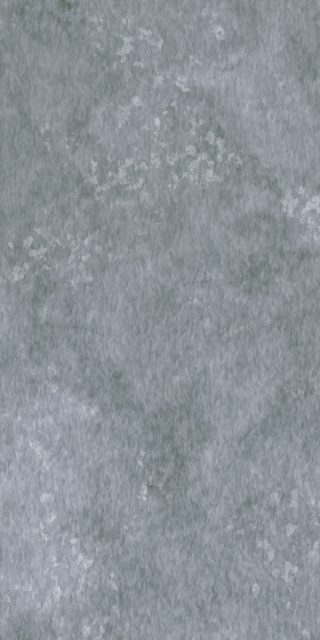
Give the GLSL for this texture, as a WebGL 2 fragment shader.

```glsl
#version 300 es
precision highp float;
// Weathered blue-grey plaster: cloudy tone, fine upright grain, pale flecks,
// greenish stains and thin curved scratches. All noise is blended cellular
// noise, layered over several scales; scratches are arcs placed by a loop.

#define DARK_TINT vec3(0.45, 0.49, 0.50)
#define LIGHT_TINT vec3(0.69, 0.71, 0.73)
#define BASE_TONE 0.548
#define CLOUD_DEPTH 0.095
#define MOTTLE_DEPTH 0.05
#define GRAIN_DEPTH 0.066
#define GRAIN_SCALE vec2(125.0, 42.0)
#define FLECK_DEPTH 0.13
#define STAIN_DEPTH 0.075
#define SCRATCH_DEPTH 0.05
#define SCRATCH_COUNT 22

uniform vec2 u_resolution;
out vec4 fragColor;

vec3 hash3(vec2 c) {
  vec3 q = fract(c.xyx * vec3(0.1031, 0.1030, 0.0973));
  q += dot(q, q.yxz + 33.33);
  return fract((q.xxy + q.yzz) * q.zyx);
}

// Random cell values in -1..1, blended by distance to jittered cell points
float cellBlend(vec2 p) {
  vec2 cell = floor(p), f = fract(p), sum = vec2(0.0);
  for (int y = -1; y <= 1; y++)
    for (int x = -1; x <= 1; x++) {
      vec2 o = vec2(x, y);
      vec3 r = hash3(cell + o);
      vec2 d = o + r.xy - f;
      sum += exp(-6.0 * dot(d, d)) * vec2(r.z * 2.0 - 1.0, 1.0);
    }
  return sum.x / sum.y;
}

// Octaves of cellular noise, turned at each step
float layers(vec2 p) {
  float total = 0.0, gain = 0.5;
  for (int i = 0; i < 5; i++) {
    total += gain * cellBlend(p);
    p = mat2(1.6, 1.2, -1.2, 1.6) * p + 17.3;
    gain *= 0.56;
  }
  return total;
}

// Sum of faint arcs: x = thin scratches, y = broad smears
vec2 scratches(vec2 p) {
  vec2 marks = vec2(0.0);
  for (int i = 0; i < SCRATCH_COUNT; i++) {
    vec3 place = hash3(vec2(i, 3.0)), form = hash3(vec2(i, 41.0));
    vec2 middle = vec2(place.x, mix(0.55, 2.0, place.y));
    float angle = 6.2832 * place.z, radius = 0.12 + 0.5 * form.x;
    vec2 centre = middle - radius * vec2(cos(angle), sin(angle));
    float offset = abs(length(p - centre) - radius);
    float reach = 0.06 + 0.14 * form.y;
    float fade = 1.0 - smoothstep(0.3 * reach, reach, length(p - middle));
    float tone = form.z < 0.25 ? -0.8 : 1.0;
    marks += tone * fade * (1.0 - smoothstep(vec2(0.0), vec2(0.005, 0.035), vec2(offset)));
  }
  return marks;
}

void main() {
  vec2 p = gl_FragCoord.xy / u_resolution.x;

  // Broad clouds and mottling, darker towards the top
  vec2 warp = vec2(layers(p * 3.0 + 7.0), layers(p * 3.0 + 31.0));
  float clouds = layers(p * vec2(2.8, 2.3) + 0.6 * warp + 3.0);
  float mottle = layers(p * vec2(13.0, 11.0) + warp + 60.0);
  float height = smoothstep(0.5, 1.5, p.y);
  float tone = BASE_TONE + CLOUD_DEPTH * clouds + MOTTLE_DEPTH * mottle;
  tone += 0.03 * (0.5 - height);

  // Upright grain in two sizes
  vec2 g = p + vec2(0.012 * mottle, 0.0);
  float grain = 0.65 * cellBlend(g * GRAIN_SCALE)
              + 0.55 * cellBlend(g * GRAIN_SCALE * vec2(1.7, 2.4) + 90.0);
  tone += GRAIN_DEPTH * grain * mix(1.1, 0.85, height);

  // Pale flecks gathered in patches
  float chips = layers(p * vec2(46.0, 40.0) + 120.0);
  float patches = layers(p * 5.5 + 0.5 * warp + 40.0) + 0.35 * clouds;
  float flecks = smoothstep(0.12, 0.6, chips + 0.2 * patches) * smoothstep(-0.12, 0.5, patches);
  tone += FLECK_DEPTH * flecks;

  // Dark stains with ragged edges
  float stains = smoothstep(0.05, 0.55, layers(p * 4.5 + 0.5 * warp + 80.0) - 0.3 * clouds)
               * smoothstep(-0.3, 0.45, layers(p * 24.0 + 150.0));
  tone -= STAIN_DEPTH * stains;

  // Scratches, broken up by the chips
  vec2 marks = scratches(p + 0.02 * warp) * smoothstep(-0.4, 0.4, chips);
  tone -= SCRATCH_DEPTH * (marks.x + 0.3 * marks.y);

  // Tone to colour: bluer in the middle, greener in the stains
  float t = (tone - DARK_TINT.r) / (LIGHT_TINT.r - DARK_TINT.r);
  vec3 color = mix(DARK_TINT, LIGHT_TINT, t);
  float middle = clamp(4.0 * t * (1.0 - t), 0.0, 1.0);
  color.b += 0.013 * middle - 0.014 * stains + 0.012 * clouds - 0.008 * (height - 0.5);
  fragColor = vec4(clamp(color, 0.0, 1.0), 1.0);
}
```
